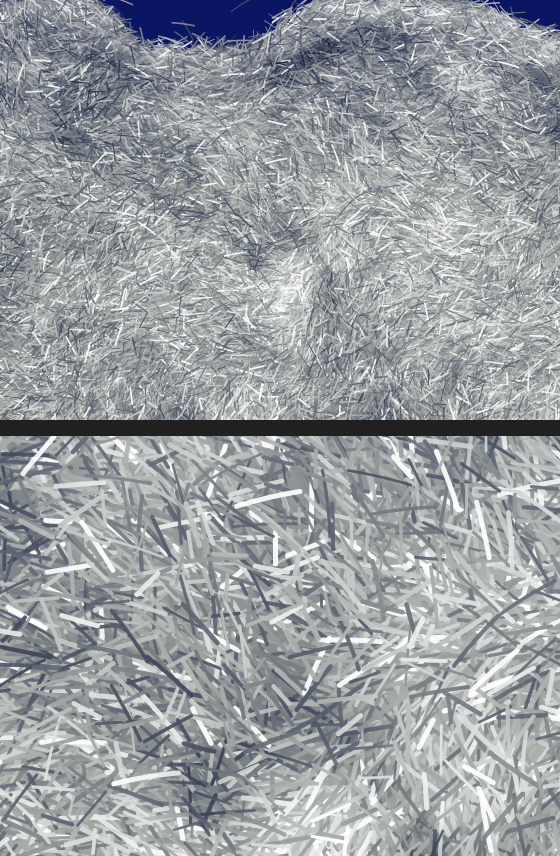
Top: the whole. Bottom: its middle third, enlarged.
Give the GLSL for this texture, as a WebGL 2 fragment shader.

```glsl
#version 300 es
precision highp float;
precision highp int;
// Draws a tangled heap of short, glinting glass fibres against a deep blue backdrop.

#define LAYERS 18           // fibre sheets stacked back to front
#define CELL 0.030          // grid spacing, also the limit of a fibre's half length
#define HALF_WIDTH 0.0015   // mean half thickness of a fibre
#define SPREAD 1.15         // angular scatter around the local flow
#define CONTRAST 0.56       // shade variation between fibres
#define GLINT 0.50          // extra light on the few shining fibres
#define TONE 0.61           // mean brightness of the heap
#define LUMPS 0.50          // strength of the cloudy light and dark lumps
#define BACKDROP vec3(0.045, 0.085, 0.39)

uniform vec2 u_resolution;
out vec4 fragColor;

// Integer hash: three independent values in 0..1
vec3 hash3(ivec3 key) {
    uvec3 v = uvec3(key) * 1664525u + 1013904223u;
    v.x += v.y * v.z;
    v.y += v.z * v.x;
    v.z += v.x * v.y;
    v ^= v >> 16u;
    v.x += v.y * v.z;
    v.y += v.z * v.x;
    v.z += v.x * v.y;
    return vec3(v >> 16u) / 65536.0;
}

float noise(vec2 p, int seed) {
    ivec2 i = ivec2(floor(p));
    vec2 f = fract(p);
    f = f * f * (3.0 - 2.0 * f);
    float a = hash3(ivec3(i, seed)).x;
    float b = hash3(ivec3(i + ivec2(1, 0), seed)).x;
    float c = hash3(ivec3(i + ivec2(0, 1), seed)).x;
    float d = hash3(ivec3(i + ivec2(1, 1), seed)).x;
    return mix(mix(a, b, f.x), mix(c, d, f.x), f.y);
}

float fbm(vec2 p) {
    float sum = 0.0, amp = 0.5;
    for (int i = 0; i < 4; i++) {
        sum += amp * noise(p, 900 + i);
        p = mat2(1.6, 1.2, -1.2, 1.6) * p;
        amp *= 0.5;
    }
    return sum / 0.9375;
}

float bell(float x, float width) {
    return exp(-x * x / (width * width));
}

float segmentDistance(vec2 p, vec2 a, vec2 b) {
    vec2 ab = b - a;
    return length(p - a - ab * clamp(dot(p - a, ab) / dot(ab, ab), 0.0, 1.0));
}

// Height of the heap's skyline
float skyline(float x) {
    float valley = smoothstep(0.20, 0.37, x) * (1.0 - smoothstep(0.57, 0.78, x));
    return 1.015 - 0.115 * valley - 0.09 * smoothstep(1.05, 1.36, x);
}

// Broad lighting: lumps, a pale mound under a dark arch, shaded folds
float heapTone(vec2 p) {
    vec2 warp = vec2(noise(p * 7.0, 31), noise(p * 7.0, 32)) - 0.5;
    vec2 q = p + 0.07 * warp;
    float tone = TONE + LUMPS * (fbm(q * vec2(4.5, 5.5)) - 0.5);
    tone -= 0.08 * smoothstep(0.35, 0.85, p.y);
    float depth = skyline(p.x) - q.y;
    tone += 0.10 * bell(depth - 0.03, 0.035) - 0.09 * bell(depth - 0.11, 0.04);
    tone -= 0.12 * bell(segmentDistance(q, vec2(0.95, 0.88), vec2(1.22, 0.57)), 0.06);
    vec2 mound = (q - vec2(0.70, 0.29)) * vec2(1.2, 0.85);
    float r = length(mound);
    tone += 0.16 * bell(r, 0.085);
    tone -= 0.13 * bell(r - 0.13, 0.03) * smoothstep(-0.03, 0.06, mound.y + 0.5 * mound.x);
    return tone;
}

// Neutral grey-green in the lights, blue in the shadows
vec3 glass(float v, float height) {
    float shadow = smoothstep(0.65, 0.25, v);
    vec3 tint = mix(vec3(-0.012, 0.004, -0.006), vec3(-0.03, 0.0, 0.075), shadow);
    tint.b += 0.025 * smoothstep(0.45, 1.0, height) * (1.0 - 0.5 * v);
    return clamp(vec3(v) + tint, 0.0, 1.0);
}

void main() {
    float pixel = 1.0 / u_resolution.y;
    vec2 p = gl_FragCoord.xy * pixel;
    float tone = heapTone(p);

    // Hazy bed beneath the fibres
    float ragged = skyline(p.x) - 0.012 + 0.03 * (noise(p * 45.0, 77) - 0.5);
    float bed = smoothstep(-0.006, 0.010, ragged - p.y);
    vec3 color = mix(BACKDROP, glass(tone - 0.03, p.y), bed);

    for (int layer = 0; layer < LAYERS; layer++) {
        float front = float(layer + 1) / float(LAYERS);
        vec2 shift = hash3(ivec3(layer, 5, 71)).xy;
        ivec2 home = ivec2(floor(p / CELL + shift));
        for (int n = 0; n < 9; n++) {
            ivec2 id = home + ivec2(n % 3, n / 3) - 1;
            vec3 place = hash3(ivec3(id, layer));
            vec3 look = hash3(ivec3(id, layer + 200));
            vec2 center = (vec2(id) + place.xy - shift) * CELL;

            // Only a few stray fibres float above the skyline
            float reach = 0.03 * (look.x - 0.65) + step(0.994, look.x);
            if (center.y > skyline(center.x) + reach) continue;

            // Flow turns from steep at the foot to level at the crest
            float flow = mix(0.95, 0.0, smoothstep(0.1, 0.8, center.y));
            flow += 2.6 * (noise(center * 5.0, 55) - 0.5);
            float angle = flow + SPREAD * (place.z + fract(look.y * 37.0) - 1.0) * 1.4;
            vec2 dir = vec2(cos(angle), sin(angle));
            vec2 q = p - center;
            float along = dot(q, dir);
            float across = dot(q, vec2(-dir.y, dir.x)) + 3.0 * (look.x - 0.5) * along * along;
            float halfLength = CELL * mix(0.3, 0.88, look.x);
            float d = length(vec2(max(abs(along) - halfLength, 0.0), across));
            float width = HALF_WIDTH * mix(0.65, 1.35, look.z);
            float cover = clamp((width - d) / pixel + 0.5, 0.0, 1.0);

            float shade = CONTRAST * (look.y - 0.5) * mix(0.6, 1.0, front);
            shade += GLINT * pow(look.z, 10.0) - 0.035;
            color = mix(color, glass(tone + shade, p.y), cover * 0.92);
        }
    }
    fragColor = vec4(color, 1.0);
}
```
